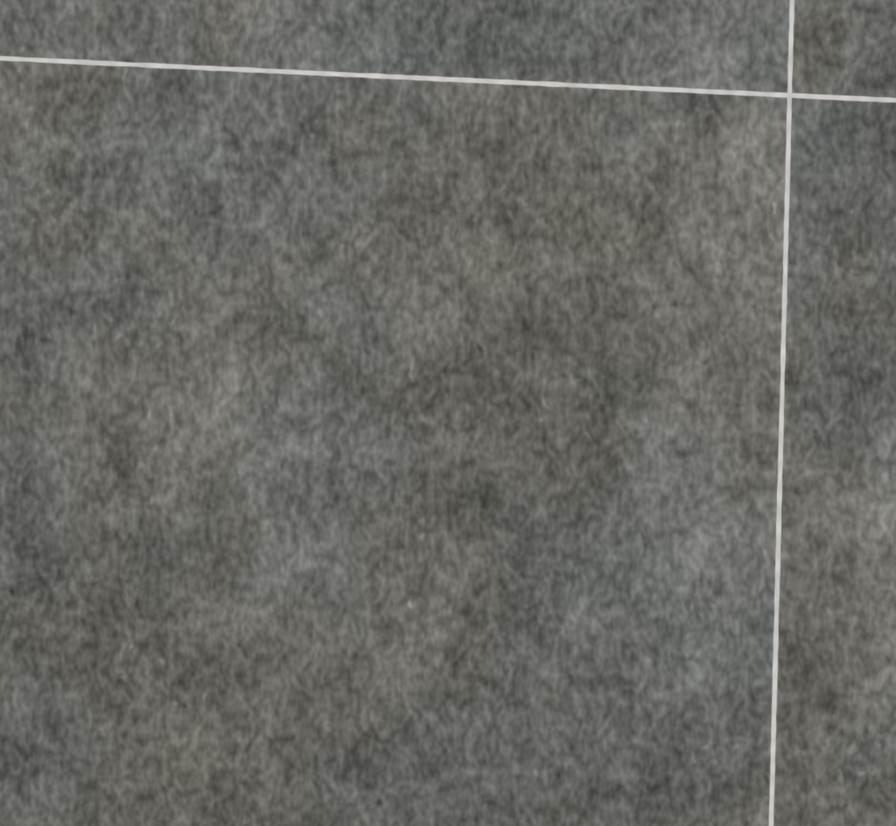
Write a Shadertoy shader that draws this texture.

```glsl
#define TILE_SIZE 1.05
#define JOINT_CROSSING vec2(0.9336, 0.9294)
#define JOINT_SLOPE vec2(0.0254, -0.0469)
#define JOINT_HALF_WIDTH 0.0029
#define JOINT_SOFTNESS 0.0014
#define STONE_COLOR vec3(0.403, 0.401, 0.384)
#define GROUT_COLOR vec3(0.79, 0.78, 0.77)
#define CLOUD_CONTRAST 0.065
#define MOTTLE_CONTRAST 0.075
#define GRAIN_CONTRAST 0.115
#define SCUFF_STRENGTH 0.055
#define FLECK_STRENGTH 0.10

// Integer hash of a lattice cell, 0 to 1
float hash(vec2 cell) {
    uvec2 q = uvec2(ivec2(cell)) * uvec2(1597u, 3812u + 1u);
    uint h = (q.x ^ q.y) * 747797u;
    h = (h ^ (h >> 15)) * 277803u;
    h = (h ^ (h >> 13)) * 668265u;
    h ^= h >> 16;
    return float(h & 65535u) / 65535.0;
}

float cornerSlope(vec2 cell, vec2 offset) {
    float angle = 6.28319 * hash(cell);
    return dot(vec2(cos(angle), sin(angle)), offset);
}

float gradientNoise(vec2 p) {
    vec2 i = floor(p), f = p - i;
    vec2 w = f * f * f * (f * (f * 6.0 - 15.0) + 10.0);
    vec2 e = vec2(1.0, 0.0);
    float low = mix(cornerSlope(i, f), cornerSlope(i + e, f - e), w.x);
    float high = mix(cornerSlope(i + e.yx, f - e.yx), cornerSlope(i + 1.0, f - 1.0), w.x);
    return mix(low, high, w.y);
}

float fbm(vec2 p) {
    float sum = 0.0, amplitude = 1.0;
    for (int octave = 0; octave < 3; octave++) {
        sum += amplitude * gradientNoise(p);
        p = mat2(0.8, 0.6, -0.6, 0.8) * p * 2.07 + 17.3;
        amplitude *= 0.55;
    }
    return sum;
}

vec3 stone(vec2 p, vec2 tileId) {
    vec2 q = p + 7.0 * tileId + 20.0;
    vec2 warped = q + 0.008 * vec2(gradientNoise(q * 25.0), gradientNoise(q * 25.0 + 40.0));

    // Broad clouds, mottling and vertically drawn grain
    float shade = CLOUD_CONTRAST * fbm(q * 3.2);
    shade += MOTTLE_CONTRAST * gradientNoise(warped * vec2(17.0, 14.0));
    shade += MOTTLE_CONTRAST * gradientNoise(warped * vec2(48.0, 36.0) + 9.0);
    shade += GRAIN_CONTRAST * gradientNoise(warped * vec2(108.0, 72.0) + 31.0);
    shade += 0.5 * GRAIN_CONTRAST * gradientNoise(q * vec2(190.0, 130.0) + 53.0);

    // Pale scuffs, mostly toward the right
    float scuff = smoothstep(0.05, 0.55, fbm(q * 7.0 + 71.0));
    shade += SCUFF_STRENGTH * scuff * mix(0.25, 1.0, smoothstep(0.5, 1.0, p.x));

    // Sparse light flecks and dark pits
    float speck = gradientNoise(warped * vec2(75.0, 58.0) + 83.0);
    float cluster = smoothstep(-0.1, 0.4, gradientNoise(q * 9.0 + 5.0));
    shade += FLECK_STRENGTH * cluster * smoothstep(0.28, 0.6, speck);
    shade -= 0.5 * FLECK_STRENGTH * smoothstep(0.3, 0.6, -speck);

    // Gentle falloff of light and per-tile tone
    shade += 0.025 * (p.y - 0.5) + 0.012 * (hash(tileId + 50.0) - 0.5);
    float warmth = 0.018 * fbm(q * 2.6 + 113.0);
    return STONE_COLOR + shade + warmth * vec3(1.0, 0.0, -0.7);
}

void mainImage(out vec4 fragColor, in vec2 fragCoord) {
    float pixel = 1.0 / iResolution.y;
    vec2 p = fragCoord * pixel;

    // Slightly tilted tile grid
    vec2 grid = (p - JOINT_CROSSING - JOINT_SLOPE * p.yx) / TILE_SIZE;
    vec2 jointDistance = abs(grid - round(grid)) * TILE_SIZE;
    float d = min(jointDistance.x, jointDistance.y);
    vec3 color = stone(p, floor(grid));

    // Faint pale edge beside the joints
    color += 0.03 * exp(-d / 0.007);

    // Grout with uneven edges and tone
    float halfWidth = JOINT_HALF_WIDTH + 0.0008 * gradientNoise(p * 45.0 + 11.0);
    float softness = max(JOINT_SOFTNESS, 0.75 * pixel);
    float joint = 1.0 - smoothstep(halfWidth - softness, halfWidth + softness, d);
    vec3 grout = GROUT_COLOR + 0.08 * gradientNoise(p * 60.0 + 29.0);
    color = mix(color, grout, joint);

    fragColor = vec4(clamp(color, 0.0, 1.0), 1.0);
}
```
